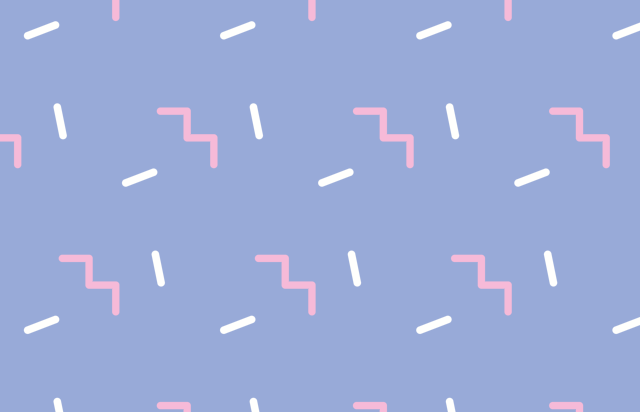
Reproduce this pattern procedurally as a WebGL 1 fragment shader.

```glsl
precision highp float;

uniform vec2 u_resolution;

// Lengths are measured in horizontal repeats of the pattern.
const float REPEATS_ACROSS = 3.2625;
const float ROW_HEIGHT = 0.7505;
const float FIRST_ROW_TOP = 0.4248;

const vec3 PERIWINKLE = vec3(0.596, 0.667, 0.847);
const vec3 PINK = vec3(0.965, 0.729, 0.847);
const vec3 WHITE = vec3(1.0, 1.0, 0.992);

float segmentDistance(vec2 p, vec2 a, vec2 b) {
    vec2 ab = b - a;
    float t = clamp(dot(p - a, ab) / dot(ab, ab), 0.0, 1.0);
    return length(p - a - ab * t);
}

// Offset from a motif centre that repeats once per unit along x.
vec2 repeatAround(vec2 p, vec2 centre) {
    vec2 offset = p - centre;
    offset.x = fract(offset.x + 0.5) - 0.5;
    return offset;
}

float stickDistance(vec2 p, vec2 halfSpan, float radius) {
    return segmentDistance(p, -halfSpan, halfSpan) - radius;
}

// Two stair steps descending to the right, joined at the origin.
float stairDistance(vec2 p, float stepSize, float radius) {
    float d = 1.0;
    for (int i = 0; i < 2; i++) {
        vec2 q = p - stepSize * float(i);
        vec2 corner = vec2(0.0, -stepSize);
        d = min(d, segmentDistance(q, vec2(-stepSize), corner));
        d = min(d, segmentDistance(q, corner, vec2(0.0)));
    }
    return d - radius;
}

float coverage(float d, float pixel) {
    return 1.0 - smoothstep(-0.75 * pixel, 0.75 * pixel, d);
}

void main() {
    float pixel = REPEATS_ACROSS / u_resolution.x;
    vec2 p = vec2(gl_FragCoord.x, u_resolution.y - gl_FragCoord.y) * pixel;

    // Rows run downward, each shifted by half a repeat.
    p.y -= FIRST_ROW_TOP;
    float row = floor(p.y / ROW_HEIGHT);
    p -= row * vec2(0.5, ROW_HEIGHT);

    // Motifs
    float stairs = stairDistance(repeatAround(p, vec2(0.954, 0.278)), 0.1362, 0.0187);
    float steepStick = stickDistance(repeatAround(p, vec2(0.3067, 0.1937)), vec2(0.0147, 0.0724), 0.0193);
    float shallowStick = stickDistance(repeatAround(p, vec2(0.712, 0.4805)), vec2(0.071, -0.0272), 0.0193);

    vec3 color = mix(PERIWINKLE, PINK, coverage(stairs, pixel));
    color = mix(color, WHITE, coverage(min(steepStick, shallowStick), pixel));
    gl_FragColor = vec4(color, 1.0);
}
```
